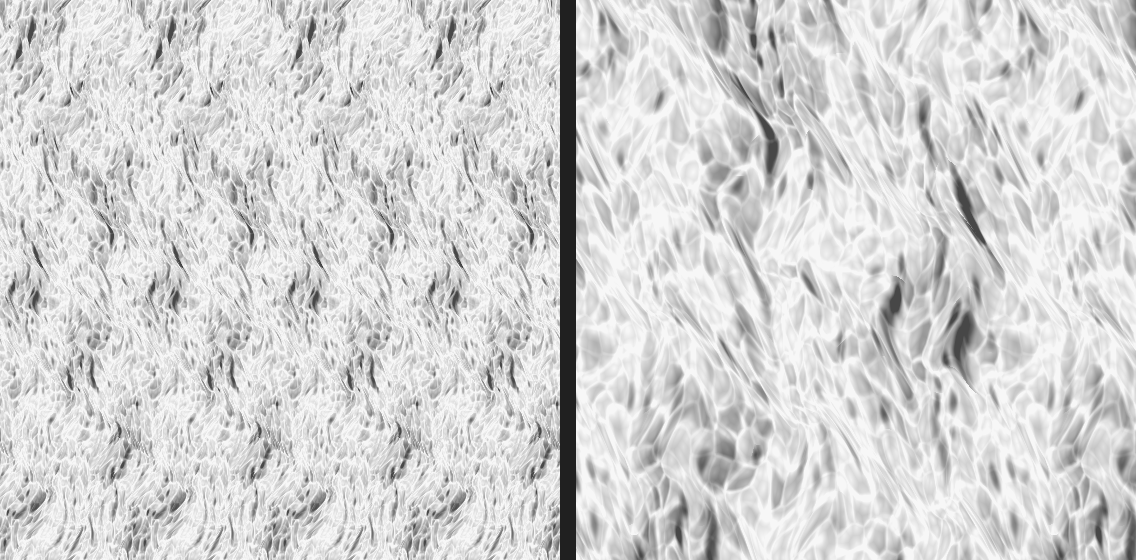
Left, the full canvas; right, a detail of the centre.
Give the GLSL for this pattern, as a Shadertoy shader.

```glsl
const float TAU = 6.2831853;
const vec2 REPEATS = vec2(4.0, 1.0);
const float LEAN = 0.16;              // sideways sway of the grain, in tiles
const float WARP = 0.03;
const vec2 FLAKE_GRID = vec2(15.0, 30.0);
const vec2 CHIP_GRID = vec2(29.0, 56.0);
const vec2 STREAK_GRID = vec2(7.0, 14.0);
const vec2 PIT_GRID = vec2(21.0, 46.0);
const vec2 GRAIN_GRID = vec2(56.0, 110.0);
const float PALE = 0.94;
const float DARKEST = 0.28;
const float BRIGHTEST = 0.97;

struct Cell {
    float near;      // distance to the closest seed
    float edge;      // gap between the two closest seeds
    vec2 offset;     // position relative to the seed
    float tone;      // random value of the cell
};

vec3 hash3(vec2 p) {
    vec3 h = fract(p.xyx * vec3(0.1031, 0.1030, 0.0973));
    h += dot(h, h.yxz + 33.33);
    return fract((h.xxy + h.yzz) * h.zyx);
}

// Cellular noise that wraps once per tile
Cell cells(vec2 p, vec2 grid, float seed) {
    vec2 g = p * grid;
    vec2 base = floor(g);
    Cell c = Cell(9.0, 9.0, vec2(0.0), 0.0);
    float second = 9.0;
    for (int j = -1; j <= 1; j++) {
        for (int i = -1; i <= 1; i++) {
            vec2 id = base + vec2(i, j);
            vec3 h = hash3(mod(id, grid) + seed * 17.0);
            vec2 d = g - id - 0.1 - 0.8 * h.xy;
            float dist = length(d);
            if (dist < c.near) {
                second = c.near;
                c.near = dist;
                c.offset = d;
                c.tone = h.z;
            } else {
                second = min(second, dist);
            }
        }
    }
    c.edge = second - c.near;
    return c;
}

// Layered sines with whole frequencies bend the grain and keep it seamless
vec2 bendGrain(vec2 p) {
    p.x += LEAN * sin(TAU * (p.y - 0.52));
    float f = 1.0;
    for (int i = 0; i < 3; i++) {
        float phase = float(i) * 1.7;
        p += WARP / f * vec2(sin(TAU * f * (5.0 * p.y + p.x) + phase),
                             0.3 * sin(TAU * f * (3.0 * p.x - 2.0 * p.y) + phase * 2.0));
        f *= 2.0;
    }
    return p;
}

// Broad weathered areas, 0 to 1
float weathering(vec2 p) {
    float w = sin(TAU * (p.x + 2.0 * p.y) + 0.6)
            + sin(TAU * (2.0 * p.x - 3.0 * p.y) + 2.1)
            + 0.8 * sin(TAU * (p.x - 5.0 * p.y) + 4.0)
            + 0.6 * sin(TAU * (3.0 * p.x + 7.0 * p.y) + 1.3);
    return smoothstep(-1.6, 2.6, w);
}

// Shaded inside with one darker flank
float flakeShade(Cell c) {
    float inside = smoothstep(0.03, 0.35, c.edge);
    float flank = smoothstep(-0.5, 0.5, c.offset.x - 0.7 * c.offset.y);
    return inside * c.tone * c.tone * mix(0.5, 1.4, flank);
}

float rim(Cell c) {
    return 1.0 - smoothstep(0.02, 0.16, c.edge);
}

float blot(Cell c, vec2 size, float threshold) {
    float body = 1.0 - smoothstep(0.15, 1.0, length(c.offset / size));
    return body * smoothstep(threshold, 1.0, c.tone);
}

void mainImage(out vec4 fragColor, in vec2 fragCoord) {
    vec2 tile = fragCoord / iResolution.xy * REPEATS;
    vec2 p = bendGrain(tile);
    float wear = weathering(p);

    Cell flake = cells(p, FLAKE_GRID, 1.0);
    Cell chip = cells(p, CHIP_GRID, 2.0);
    Cell streak = cells(p, STREAK_GRID, 3.0);
    Cell pit = cells(p, PIT_GRID, 4.0);
    Cell grain = cells(p, GRAIN_GRID, 5.0);

    // Overlapping flakes
    float light = PALE - 0.08 * wear * wear;
    light -= mix(0.10, 0.32, wear) * flakeShade(flake);
    light -= mix(0.12, 0.24, wear) * flakeShade(chip);

    // Long cracks and small pores
    light -= mix(0.25, 0.75, wear) * blot(streak, vec2(0.15, 0.55), 0.35);
    light -= mix(0.30, 0.60, wear) * blot(pit, vec2(0.28, 0.48), 0.6);

    // Pale raised outlines and fine fibre
    light += 0.06 * rim(flake) + 0.04 * rim(chip);
    light -= 0.14 * (grain.near - 0.4);

    fragColor = vec4(vec3(clamp(light, DARKEST, BRIGHTEST)), 1.0);
}
```
